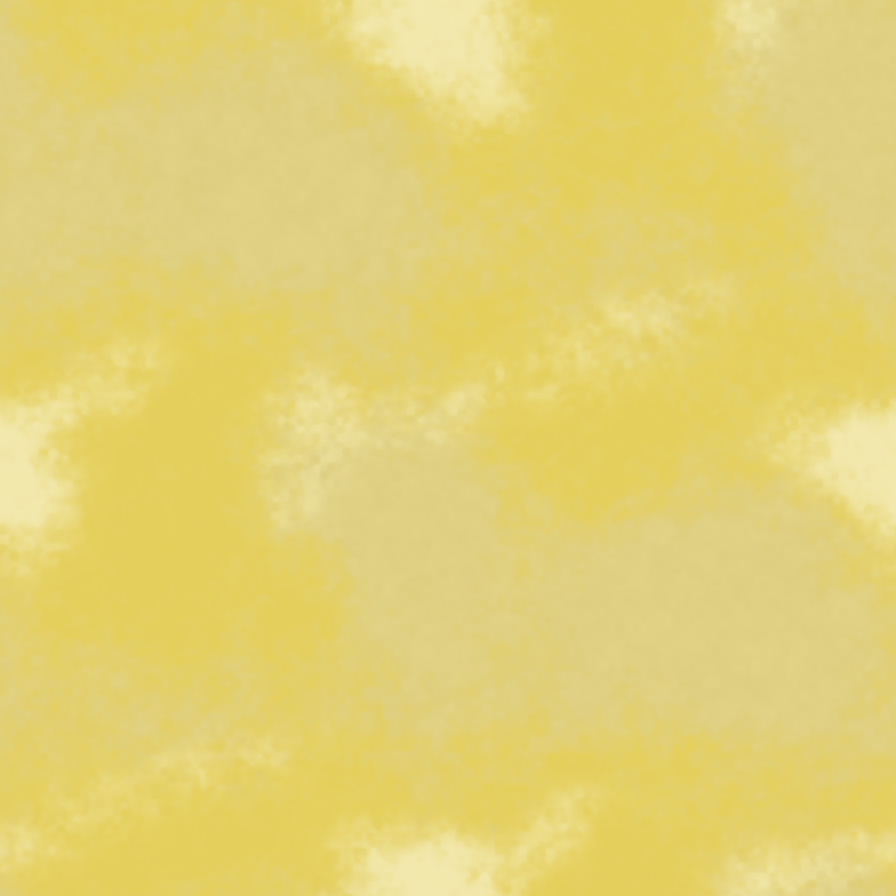
Reproduce this texture procedurally as a Shadertoy shader.

```glsl
// Soft sponged wash of gold, khaki and cream with frayed edges, tiling seamlessly.

struct Dab { vec2 center; vec2 radius; float tilt; float strength; };

const vec3 GOLD  = vec3(0.896, 0.812, 0.360);
const vec3 KHAKI = vec3(0.874, 0.815, 0.515);
const vec3 CREAM = vec3(0.948, 0.908, 0.675);

const float SOFTNESS   = 1.20;   // falloff power of a dab, lower is softer
const float KHAKI_FRAY = 0.75;   // how far grain eats into the khaki edges
const float CREAM_FRAY = 0.75;   // same for the cream edges
const float WARP       = 0.035;  // bending of the large shapes
const float DRIFT      = 0.25;   // slow unevenness of the khaki wash
const float MOTTLE     = 0.012;  // faint tonal grain over everything

const Dab KHAKI_DABS[5] = Dab[5](
    Dab(vec2(0.20, 0.80), vec2(0.16, 0.11),  0.4, 0.85),
    Dab(vec2(0.38, 0.76), vec2(0.12, 0.13),  0.0, 0.85),
    Dab(vec2(0.42, 0.44), vec2(0.12, 0.09),  0.0, 0.95),
    Dab(vec2(0.46, 0.26), vec2(0.08, 0.13),  0.1, 0.65),
    Dab(vec2(0.70, 0.70), vec2(0.14, 0.08), -0.2, 0.45));

const Dab CREAM_DABS[6] = Dab[6](
    Dab(vec2(0.47, 0.99), vec2(0.10, 0.060), -0.3, 0.95),
    Dab(vec2(0.52, 0.91), vec2(0.05, 0.055),  0.3, 0.55),
    Dab(vec2(0.58, 0.06), vec2(0.09, 0.035),  0.4, 0.55),
    Dab(vec2(0.34, 0.47), vec2(0.05, 0.080), -0.2, 0.42),
    Dab(vec2(0.44, 0.54), vec2(0.11, 0.035),  0.1, 0.42),
    Dab(vec2(0.69, 0.62), vec2(0.15, 0.045),  0.3, 0.36));

float hash(vec2 cell, float seed) {
    vec3 h = fract(vec3(cell.xyx + seed) * vec3(0.1031, 0.1030, 0.0973));
    h += dot(h, h.yzx + 33.33);
    return fract((h.x + h.y) * h.z);
}

// Smooth cellular noise: random cell values blended by distance, wrapping at period.
float cellNoise(vec2 uv, float period, float seed) {
    vec2 p = uv * period, base = floor(p), local = fract(p);
    float total = 0.0, weights = 0.0;
    for (int y = -1; y <= 1; y++)
    for (int x = -1; x <= 1; x++) {
        vec2 offset = vec2(x, y);
        vec2 cell = mod(base + offset, period);
        vec2 jitter = 0.2 + 0.6 * vec2(hash(cell, seed + 3.7), hash(cell, seed + 9.2));
        vec2 d = offset + jitter - local;
        float w = exp(-6.0 * dot(d, d));
        total += w * hash(cell, seed);
        weights += w;
    }
    return total / weights;
}

// Layered grain, centred on zero.
float grain(vec2 uv, float seed) {
    return 0.30 * cellNoise(uv, 24.0, seed)
         + 0.35 * cellNoise(uv, 56.0, seed + 17.0)
         + 0.35 * cellNoise(uv, 112.0, seed + 31.0) - 0.5;
}

float ellipse(vec2 d, Dab dab) {
    d -= round(d);
    float c = cos(dab.tilt), s = sin(dab.tilt);
    d = vec2(c * d.x + s * d.y, c * d.y - s * d.x) / dab.radius;
    return exp2(-pow(dot(d, d), SOFTNESS));
}

// Each dab appears twice per tile, the second shifted by half a tile both ways.
float dabField(vec2 p, Dab dab) {
    vec2 d = p - dab.center;
    return dab.strength * (ellipse(d, dab) + ellipse(d + 0.5, dab));
}

void mainImage(out vec4 fragColor, in vec2 fragCoord) {
    vec2 uv = fragCoord / iResolution.xy;

    // Bend the large shapes
    vec2 bend = vec2(cellNoise(uv, 10.0, 1.0), cellNoise(uv, 10.0, 5.0)) - 0.5;
    vec2 p = uv + WARP * bend;

    // Gather the washes
    float khaki = 0.0, cream = 0.0;
    for (int i = 0; i < 5; i++) khaki += dabField(p, KHAKI_DABS[i]);
    for (int i = 0; i < 6; i++) cream += dabField(p, CREAM_DABS[i]);

    // Fray their edges
    float fine = grain(uv, 11.0);
    float speck = grain(uv, 53.0);
    float drift = cellNoise(uv, 7.0, 23.0) - 0.5;
    khaki = smoothstep(-0.05, 0.90, khaki + KHAKI_FRAY * fine + DRIFT * drift);
    cream = smoothstep(0.0, 1.10, cream + CREAM_FRAY * speck * smoothstep(0.0, 0.35, cream));

    // Layer the colours
    vec3 color = mix(GOLD, KHAKI, khaki);
    color = mix(color, CREAM, cream);
    color += MOTTLE * (fine + speck) * (0.3 + khaki);
    fragColor = vec4(color, 1.0);
}
```
